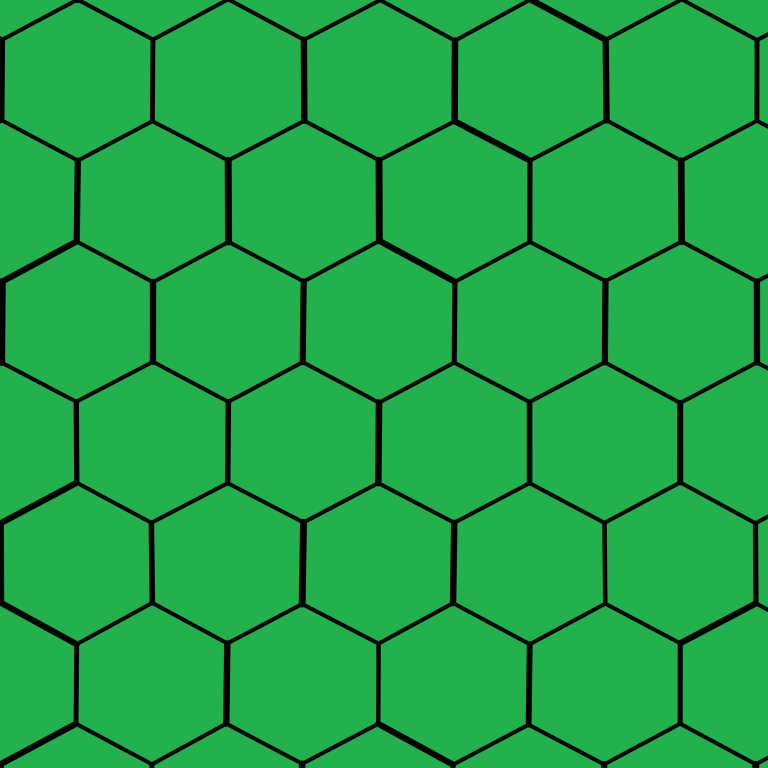
This pattern is drawn by a Shadertoy shader. Its source:

```glsl
// Green honeycomb of slightly squashed, pointy-top hexagons with black outlines.
// Vertices sit on an integer lattice with a small wobble; each cell draws three
// of its edges as segments, and every edge gets its own hashed line width.

const vec3 GREEN = vec3(0.133, 0.694, 0.298);
const vec3 INK = vec3(0.0, 0.004, 0.0);
const vec2 LATTICE = vec2(0.0983, 0.0524);  // half a cell wide, a third of a row tall
const vec2 ORIGIN = vec2(0.0007, 0.1094);   // centre of cell (0, 0)
const float LEAN = 0.00014;                 // sideways drift per lattice step up
const float WOBBLE = 0.0018;

float hash(vec2 p) {
    vec3 q = fract(vec3(p.xyx) * 0.1031);
    q += dot(q, q.yzx + 33.33);
    return fract((q.x + q.y) * q.z);
}

// Canvas position of a lattice vertex, nudged off the exact grid
vec2 vertexAt(vec2 v) {
    vec2 nudge = vec2(hash(v + 41.0), hash(v + 97.0)) - 0.5;
    return ORIGIN + v * LATTICE + vec2(LEAN * v.y, 0.0) + WOBBLE * nudge;
}

float segmentDistance(vec2 p, vec2 a, vec2 b) {
    vec2 ab = b - a;
    float t = clamp(dot(p - a, ab) / dot(ab, ab), 0.0, 1.0);
    return length(p - a - ab * t);
}

// Signed distance to the outline of the edge between two lattice vertices
float edgeDistance(vec2 p, vec2 from, vec2 to, float width) {
    return segmentDistance(p, vertexAt(from), vertexAt(to)) - 0.5 * width;
}

// Upright edges vary smoothly in width
float uprightWidth(vec2 id) {
    return mix(0.0058, 0.0092, hash(id + 13.0));
}

// Slanted edges are thin, with an occasional heavy one
float slantWidth(vec2 id) {
    return mix(0.0052, 0.0080, step(0.8, hash(id + 71.0)));
}

// Right, upper-right and upper-left edges; neighbours supply the rest
float cellEdges(vec2 p, vec2 c) {
    vec2 low = c + vec2(1.0, -1.0);
    vec2 right = c + vec2(1.0, 1.0);
    vec2 top = c + vec2(0.0, 2.0);
    vec2 left = c + vec2(-1.0, 1.0);
    float d = edgeDistance(p, low, right, uprightWidth(c));
    d = min(d, edgeDistance(p, right, top, slantWidth(c)));
    return min(d, edgeDistance(p, top, left, slantWidth(c + 150.0)));
}

float honeycomb(vec2 p) {
    vec2 nearest = round((p - ORIGIN) / (LATTICE * vec2(2.0, 3.0)));
    float d = 1.0;
    for (int j = -1; j <= 1; j++) {
        for (int i = -1; i <= 1; i++) {
            vec2 cell = nearest + vec2(i, j);
            float stagger = mod(cell.y, 2.0);
            d = min(d, cellEdges(p, vec2(2.0 * cell.x + stagger, 3.0 * cell.y)));
        }
    }
    return d;
}

void mainImage(out vec4 fragColor, in vec2 fragCoord) {
    float pixel = 1.0 / iResolution.y;
    float d = honeycomb(fragCoord * pixel);
    float fill = smoothstep(-0.7 * pixel, 0.7 * pixel, d);
    fragColor = vec4(mix(INK, GREEN, fill), 1.0);
}
```
